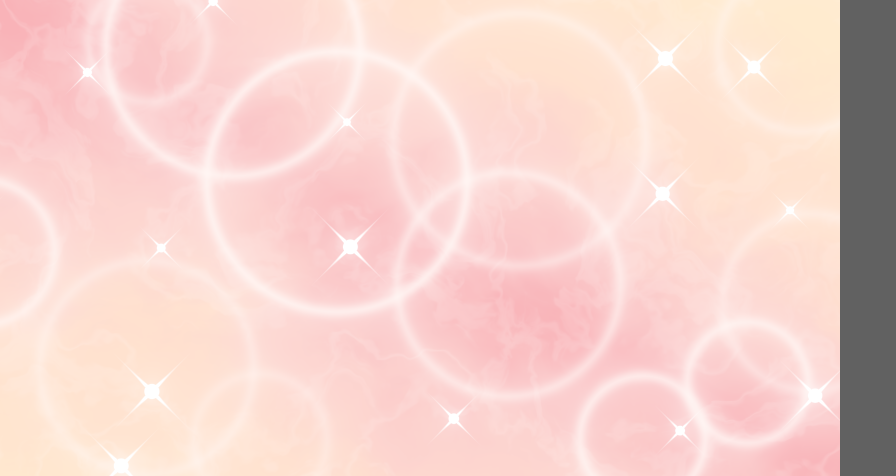
Give the GLSL for this background, as a WebGL 2 fragment shader.

```glsl
#version 300 es
precision highp float;

uniform vec2 u_resolution;
out vec4 fragColor;

const vec3 DEEP_PINK = vec3(0.975, 0.70, 0.72);
const vec3 PINK = vec3(0.98, 0.765, 0.77);
const vec3 ROSE = vec3(0.99, 0.83, 0.81);
const vec3 PEACH = vec3(1.0, 0.885, 0.81);
const vec3 CREAM = vec3(1.0, 0.92, 0.81);
const vec3 GLOW = vec3(1.0, 0.97, 0.96);
const vec3 PANEL = vec3(0.38);

const float PANEL_START = 0.9375;      // fraction of the width
const vec2 FIELD = vec2(1.765, 1.0);   // decorated area, in canvas heights
const ivec2 RING_GRID = ivec2(4, 3);
const ivec2 STAR_GRID = ivec2(5, 3);
const float RING_MIN = 0.125;
const float RING_RANGE = 0.16;
const float RING_LINE = 0.014;
const float RING_HALO = 0.038;
const float STAR_MIN = 0.055;
const float STAR_RANGE = 0.065;
const float PATCH_AMOUNT = 0.30;
const float MOTTLE_AMOUNT = 0.22;
const float WISP_AMOUNT = 0.16;

float hash(vec2 p) {
    return fract(sin(dot(p, vec2(127.1, 311.7))) * 43758.5453);
}

vec2 hash2(vec2 p) {
    return vec2(hash(p), hash(p + 19.7));
}

float noise(vec2 p) {
    vec2 i = floor(p), f = fract(p);
    f = f * f * (3.0 - 2.0 * f);
    return mix(mix(hash(i), hash(i + vec2(1, 0)), f.x),
               mix(hash(i + vec2(0, 1)), hash(i + vec2(1, 1)), f.x), f.y);
}

float fbm(vec2 p) {
    float sum = 0.0, amp = 0.5;
    for (int i = 0; i < 5; i++) {
        sum += amp * noise(p);
        p = mat2(1.6, 1.2, -1.2, 1.6) * p + 7.3;
        amp *= 0.5;
    }
    return sum;
}

// Pink diagonal band fading to cream corners, with a painted mottle
vec3 wash(vec2 p) {
    vec2 normal = normalize(vec2(FIELD.y, FIELD.x));
    float reach = dot(0.5 * FIELD, normal);
    float t = abs(dot(p - 0.5 * FIELD, normal)) / reach;
    vec2 warp = vec2(fbm(p * 4.0), fbm(p * 4.0 + 31.0));
    float mottle = fbm(p * vec2(7.0, 10.0) + 3.0 * warp);
    t += PATCH_AMOUNT * (noise(p * 2.6 + 4.0) - 0.5);
    t += MOTTLE_AMOUNT * (mottle - 0.48);

    vec3 color = mix(DEEP_PINK, PINK, smoothstep(-0.08, 0.13, t));
    color = mix(color, ROSE, smoothstep(0.08, 0.34, t));
    color = mix(color, PEACH, smoothstep(0.30, 0.62, t));
    color = mix(color, CREAM, smoothstep(0.60, 1.0, t));

    float ridge = 1.0 - abs(2.0 * fbm(p * 6.0 + 4.0 * warp.yx) - 1.0);
    return mix(color, GLOW, WISP_AMOUNT * smoothstep(0.8, 1.0, ridge));
}

// Jittered grid position, slightly overshooting the field
vec2 scatter(int i, ivec2 grid, float seed, float jitter) {
    vec2 cell = vec2(i % grid.x, i / grid.x);
    vec2 offset = (hash2(cell + seed) - 0.5) * jitter;
    return ((cell + 0.5 + offset) / vec2(grid) * 1.12 - 0.06) * FIELD;
}

float ring(vec2 p, float radius) {
    float edge = length(p) - radius;
    float line = exp(-edge * edge / (RING_LINE * RING_LINE));
    return 0.42 * line + 0.40 * exp(-abs(edge) / RING_HALO);
}

// Four tapered diagonal rays around a bright round core
float sparkle(vec2 p, float size, float px) {
    vec2 q = abs(vec2(p.x + p.y, p.x - p.y)) * 0.70711;
    float along = max(q.x, q.y), across = min(q.x, q.y);
    float taper = max(1.0 - along / size, 0.0);
    float width = 0.04 * size * taper * taper;
    float ray = taper * (1.0 - smoothstep(-px, px, across - width));
    float core = 1.0 - smoothstep(-px, px, length(p) - 0.13 * size);
    float halo = 0.5 * exp(-length(p) / (0.2 * size));
    return clamp(max(ray * 1.2, core) + halo, 0.0, 1.0);
}

void main() {
    vec2 p = gl_FragCoord.xy / u_resolution.y;
    float px = 1.0 / u_resolution.y;
    vec3 color = wash(p);

    for (int i = 0; i < RING_GRID.x * RING_GRID.y; i++) {
        vec2 traits = hash2(vec2(i, 53.0));
        float radius = RING_MIN + RING_RANGE * traits.x * traits.x;
        float strength = mix(0.45, 1.0, traits.y);
        color = mix(color, GLOW, strength * ring(p - scatter(i, RING_GRID, 11.0, 0.9), radius));
    }
    for (int i = 0; i < STAR_GRID.x * STAR_GRID.y; i++) {
        float size = STAR_MIN + STAR_RANGE * hash(vec2(i, 87.0));
        color = mix(color, vec3(1.0), sparkle(p - scatter(i, STAR_GRID, 37.0, 0.85), size, px));
    }

    // Flat side panel
    float side = (gl_FragCoord.x - PANEL_START * u_resolution.x) + 0.5;
    fragColor = vec4(mix(color, PANEL, clamp(side, 0.0, 1.0)), 1.0);
}
```
